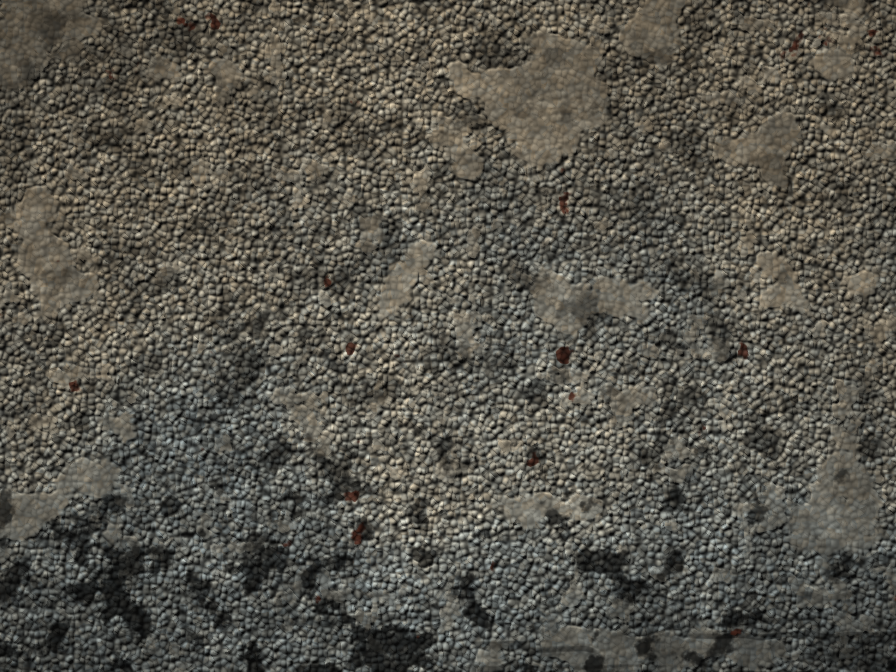
Reproduce this texture procedurally as a Shadertoy shader.

```glsl
// Weathered, gritty wall under dim light: rounded Voronoi grains form a height
// field shaded from the upper left, broken by flat plaster scabs, dark pits,
// low horizontal scrapes and rust specks. Warm on top, cool grey below.

const float GRAIN_SCALE  = 112.0;   // grains per canvas height
const float GRIT_SCALE   = 210.0;   // fine dust between the grains
const float SCAB_SCALE   = 7.5;     // large plaster scabs
const float FLAKE_SCALE  = 27.0;    // small loose flakes
const float PIT_SCALE    = 24.0;
const float BASE_TONE    = 0.355;
const float RELIEF_GAIN  = 0.27;
const float CAVITY_GAIN  = 0.22;
const float GRIT_GAIN    = 0.24;
const float STAIN_GAIN   = 0.42;
const vec2  TO_LIGHT     = vec2(-0.0020, 0.0034);
const vec3  WARM_TINT    = vec3(1.07, 1.00, 0.86);
const vec3  COOL_TINT    = vec3(0.98, 1.01, 0.97);
const vec3  SCAB_TINT    = vec3(1.09, 1.00, 0.85);
const vec3  RUST_COLOUR  = vec3(0.20, 0.09, 0.06);

// Worn zones: centre x, centre y, radius
const vec3 WORN[4] = vec3[4](
    vec3(0.09, 0.70, 0.13), vec3(0.83, 0.80, 0.13),
    vec3(1.21, 0.17, 0.09), vec3(0.24, 0.88, 0.09));

vec2 hash2(vec2 p) {
    vec3 q = fract(p.xyx * vec3(0.1031, 0.1030, 0.0973));
    q += dot(q, q.yzx + 33.33);
    return fract((q.xx + q.yz) * q.zy);
}

float noise(vec2 p) {
    vec2 i = floor(p), f = fract(p);
    f = f * f * (3.0 - 2.0 * f);
    float low  = mix(hash2(i).x, hash2(i + vec2(1, 0)).x, f.x);
    float high = mix(hash2(i + vec2(0, 1)).x, hash2(i + vec2(1, 1)).x, f.x);
    return mix(low, high, f.y);
}

float fbm(vec2 p) {
    float sum = 0.0, weight = 0.5;
    for (int i = 0; i < 5; i++) {
        sum += weight * noise(p);
        p = mat2(1.6, 1.2, -1.2, 1.6) * p + 17.3;
        weight *= 0.5;
    }
    return sum / 0.96875;
}

// Rounded grains of uneven height: x = height, y = random tone of the grain
vec2 grains(vec2 p) {
    vec2 cell = floor(p), nearest = vec2(0.0);
    float dist = 9.0;
    for (int y = -1; y <= 1; y++)
    for (int x = -1; x <= 1; x++) {
        vec2 id = cell + vec2(x, y), seed = hash2(id);
        float d = length(id + seed - p);
        if (d < dist) { dist = d; nearest = hash2(id + 71.0); }
    }
    float dome = 1.0 - smoothstep(0.1, 0.9, dist);
    return vec2(dome * mix(0.5, 1.0, nearest.x), nearest.y);
}

// Coverage of smooth plaster, with ragged borders
float scabs(vec2 p) {
    float worn = 0.0;
    for (int i = 0; i < 4; i++)
        worn += exp(-2.0 * dot(p - WORN[i].xy, p - WORN[i].xy) / (WORN[i].z * WORN[i].z));
    float large = fbm(p * SCAB_SCALE * vec2(1.0, 1.25) + 4.7) + 0.12 * worn;
    float small = fbm(p * FLAKE_SCALE + 31.0);
    return max(smoothstep(0.665, 0.70, large), 0.8 * smoothstep(0.66, 0.71, small));
}

float surfaceHeight(vec2 p, float scab) {
    vec2 wobble = 0.0035 * vec2(noise(p * 90.0), noise(p * 90.0 + 40.0));
    float grit = grains((p + wobble) * GRAIN_SCALE).x;
    float plaster = 0.50 + 0.35 * (fbm(p * vec2(26.0, 42.0)) - 0.5);
    return mix(grit, plaster + 0.14 * grit, 0.78 * scab) + 0.22 * scab;
}

void mainImage(out vec4 fragColor, in vec2 fragCoord) {
    vec2 p = fragCoord / iResolution.y;
    vec2 frame = fragCoord / iResolution.xy;
    float lowPart = 1.0 - smoothstep(0.05, 0.65, frame.y);

    // Relief and cavities
    float scab = scabs(p);
    float height = surfaceHeight(p, scab);
    vec2 lit = p + TO_LIGHT;
    float slope = height - surfaceHeight(lit, scabs(lit));
    float grit = noise(p * GRIT_SCALE) - 0.5;
    float tone = BASE_TONE + RELIEF_GAIN * slope + CAVITY_GAIN * (height - 0.5);
    tone += GRIT_GAIN * grit * (1.0 - 0.65 * scab);

    // Broad stains and vertical runs
    float stain = fbm(p * 3.2 + 9.0) - 0.5;
    float runs = noise(p * vec2(15.0, 2.5) + 3.0) - 0.5;
    float clumps = fbm(p * 38.0 + 50.0) - 0.5;
    tone *= 1.0 + STAIN_GAIN * (stain + 0.25 * runs) + 0.55 * clumps;

    // Dark pits and scrapes gather near the ground
    float pits = smoothstep(0.41, 0.29, fbm(p * PIT_SCALE + 80.0));
    tone *= 1.0 - pits * mix(0.25, 0.65, lowPart);
    float scrape = noise(p * vec2(9.0, 85.0) + 0.8 * noise(p * 30.0));
    float ground = 1.0 - smoothstep(0.02, 0.22, frame.y);
    tone *= 1.0 - 0.35 * ground * smoothstep(0.58, 0.85, scrape);

    // Dim corners
    vec2 fromCentre = (frame - vec2(0.5, 0.52)) * vec2(1.0, 0.95);
    tone *= 1.09 - 0.75 * dot(fromCentre, fromCentre);

    // Tint by height on the wall, grain and plaster
    float warmth = smoothstep(0.15, 0.85, frame.y + 0.9 * stain);
    vec3 tint = mix(COOL_TINT, WARM_TINT, warmth);
    tint = mix(tint, SCAB_TINT, 0.5 * scab * (1.0 - 0.5 * lowPart));
    float hue = grains(p * GRAIN_SCALE).y - 0.5;
    tint += 0.06 * hue * vec3(1.0, 0.0, -1.0);
    vec3 colour = max(tone, 0.035) * tint;

    // Scattered rust specks
    float rust = smoothstep(0.79, 0.84, fbm(p * 19.0 + 120.0));
    colour = mix(colour, RUST_COLOUR * (0.5 + height), 0.8 * rust);

    fragColor = vec4(clamp(colour, 0.0, 1.0), 1.0);
}
```
